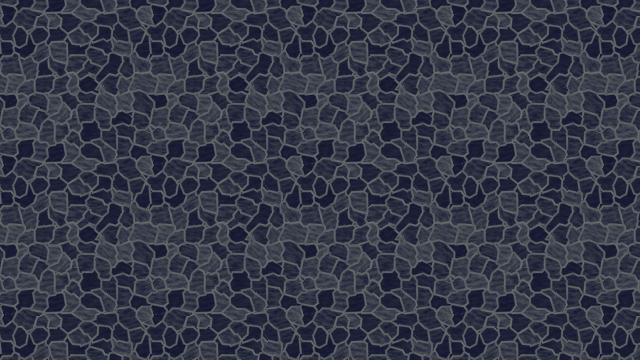
Write a Shadertoy shader that draws this texture.

```glsl
// Crazy-paved mosaic of dark navy stones with pale grout, repeating in square panels.
// Each stone is a jittered site with its own turned box metric; the nearest site wins,
// and the grout follows the lines where two of these metrics are equal.

#define PANEL 0.4167       // panel side, in canvas heights
#define CELLS 9.0          // stones along a panel side
#define JITTER 0.72        // scatter of the stone centres
#define SWIRL 1.7          // smooth turning shared by neighbours
#define TWIST 0.85         // random turning of single stones
#define GROUT_HALF 0.058   // half width of the grout, in cells
#define STREAK 0.36        // strength of the streaks in a stone
#define GRIT 0.22          // strength of the fine grain
#define NAVY vec3(0.075, 0.095, 0.188)
#define PALE vec3(0.405, 0.420, 0.422)

vec2 hash2(vec2 p) {
    vec3 q = fract(p.xyx * vec3(0.1031, 0.1030, 0.0973));
    q += dot(q, q.yzx + 33.33);
    return fract((q.xx + q.yz) * q.zy);
}

float cornerSlope(vec2 corner, vec2 offset, float period) {
    float angle = 6.2832 * hash2(mod(corner, period) + 7.0).x;
    return dot(vec2(cos(angle), sin(angle)), offset);
}

// Gradient noise that repeats after a whole number of lattice steps
float gradientNoise(vec2 p, float period) {
    vec2 i = floor(p), f = p - i;
    vec2 u = f * f * f * (f * (f * 6.0 - 15.0) + 10.0);
    vec2 e = vec2(1.0, 0.0);
    float low = mix(cornerSlope(i, f, period),
                    cornerSlope(i + e.xy, f - e.xy, period), u.x);
    float high = mix(cornerSlope(i + e.yx, f - e.yx, period),
                     cornerSlope(i + e.xx, f - e.xx, period), u.x);
    return mix(low, high, u.y);
}

// Box distance to the stone of a cell, with its gradient and local coordinates
float stoneMetric(vec2 p, vec2 cell, out vec2 grad, out vec2 local) {
    vec2 id = mod(cell, CELLS);
    vec2 place = hash2(id + 3.0), form = hash2(id + 41.0);
    float angle = SWIRL * gradientNoise(id / 3.0 + 0.17, CELLS / 3.0)
                + TWIST * (form.x - 0.5);
    float c = cos(angle), s = sin(angle);
    mat2 turn = mat2(c, -s, s, c);
    local = turn * (p - cell - 0.5 - JITTER * (place - 0.5));

    float stretch = mix(0.78, 1.28, form.y);
    vec2 scale = vec2(stretch, 1.0 / stretch);
    vec2 side = abs(local) * scale;
    vec2 axis = side.x > side.y ? vec2(1.0, 0.0) : vec2(0.0, 1.0);
    grad = (axis * scale * sign(local)) * turn;
    return max(side.x, side.y) - 0.14 * (place.x - 0.5);
}

void mainImage(out vec4 fragColor, in vec2 fragCoord) {
    float cellsPerHeight = CELLS / PANEL;
    vec2 p = fragCoord / iResolution.y * cellsPerHeight;
    float pixel = cellsPerHeight / iResolution.y;
    vec2 home = floor(p);

    // Nearest stone
    float nearest = 1e3;
    vec2 stone = home, stoneGrad = vec2(0.0), stoneLocal = vec2(0.0);
    vec2 grad, local;
    for (int y = -2; y <= 2; y++)
    for (int x = -2; x <= 2; x++) {
        vec2 cell = home + vec2(x, y);
        float d = stoneMetric(p, cell, grad, local);
        if (d < nearest) {
            nearest = d;
            stone = cell;
            stoneGrad = grad;
            stoneLocal = local;
        }
    }

    // Distance to the closest joint
    float joint = 1e3;
    for (int y = -2; y <= 2; y++)
    for (int x = -2; x <= 2; x++) {
        vec2 cell = home + vec2(x, y);
        if (cell == stone) continue;
        float d = stoneMetric(p, cell, grad, local);
        joint = min(joint, (d - nearest) / max(length(grad - stoneGrad), 0.2));
    }

    // Stone tone: one shade each, with streaks and grain along its own axis
    vec2 id = mod(stone, CELLS);
    vec2 shade = hash2(id + 83.0);
    vec2 grain = stoneLocal + 19.0 * shade;
    float streak = gradientNoise(grain * vec2(1.6, 5.5), 256.0);
    float grit = gradientNoise(grain * vec2(4.5, 10.0) + 31.0, 512.0);
    float veined = mix(0.35, 1.0, smoothstep(0.1, 0.5, shade.x));
    float stoneTone = 0.03 + 0.5 * shade.x + veined * (STREAK * streak + GRIT * grit);

    // Grout tone and blend
    vec2 panelPos = mod(p, CELLS);
    float groutTone = 0.9 + 0.25 * gradientNoise(panelPos * 2.0, 2.0 * CELLS);
    float groutMask = 1.0 - smoothstep(-0.8 * pixel, 0.8 * pixel, joint - GROUT_HALF);
    float tone = mix(clamp(stoneTone, 0.0, 0.75), groutTone, groutMask);
    fragColor = vec4(mix(NAVY, PALE, tone), 1.0);
}
```
